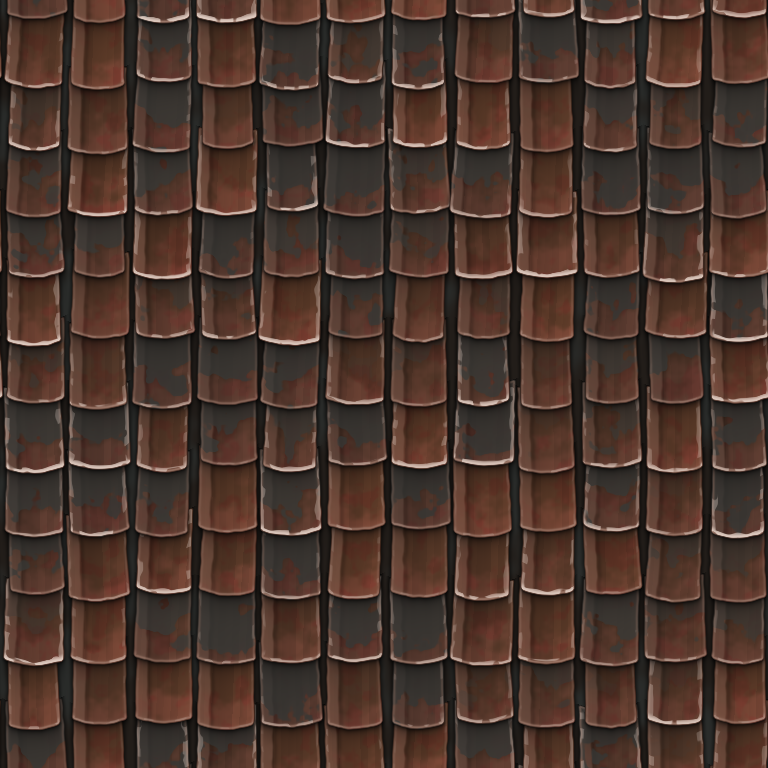
Give the GLSL for this texture, as a Shadertoy shader.

```glsl
#define TILES 12.0
#define ROW_OFFSET 0.65
#define HALF_WIDTH 0.45
#define TILE_LENGTH 1.3
#define SAG 0.09
#define BEVEL 0.19
#define RUST vec3(0.42, 0.245, 0.185)
#define BROWN vec3(0.325, 0.205, 0.14)
#define SLATE vec3(0.235, 0.245, 0.235)
#define GAP vec3(0.135, 0.115, 0.10)
#define GLAZE vec3(0.60, 0.46, 0.40)
#define WORN vec3(0.90, 0.83, 0.79)

float hash(vec2 p) {
    vec3 q = fract(p.xyx * vec3(0.1031, 0.1030, 0.0973));
    q += dot(q, q.yzx + 33.33);
    return fract((q.x + q.y) * q.z);
}

float noise(vec2 p) {
    vec2 i = floor(p), f = fract(p);
    f = f * f * (3.0 - 2.0 * f);
    return mix(mix(hash(i), hash(i + vec2(1.0, 0.0)), f.x),
               mix(hash(i + vec2(0.0, 1.0)), hash(i + vec2(1.0, 1.0)), f.x), f.y);
}

float fbm(vec2 p) {
    return 0.55 * noise(p) + 0.3 * noise(p * 2.1 + 7.3) + 0.15 * noise(p * 4.3 + 3.1);
}

// Soft line of the given width around zero
float bump(float x, float width) {
    return exp(-x * x / (width * width));
}

// Clay surface: p.x from the centre line, p.y up from the lower lip
vec3 tileColour(vec2 p, float halfWidth, float edge, vec2 id) {
    vec2 seed = id * 17.0 + 40.0;
    float age = hash(id + 31.7);
    float wear = hash(id + 57.1);
    float blotch = fbm(p * 3.5 + seed);
    float fromLeft = p.x + halfWidth;

    // Body gradient, reddish towards the lip, with vertical streaks
    vec3 col = mix(RUST, BROWN, smoothstep(0.05, 0.65, p.y + blotch - 0.5));
    float streak = hash(vec2(floor(fromLeft * 9.0), seed.x + seed.y));
    col *= 0.93 + 0.12 * streak;
    col *= 0.88 + 0.18 * smoothstep(-0.3, 0.45, p.x);
    col = mix(col, col * vec3(1.04, 0.88, 0.92), smoothstep(0.5, 0.7, fbm(p * 4.0 + seed.yx)));

    // Raised left flank
    float flankEdge = BEVEL + 0.025 * (noise(vec2(p.y * 7.0, seed.x)) - 0.5);
    float flank = 1.0 - smoothstep(flankEdge - 0.02, flankEdge + 0.02, fromLeft);
    col = mix(col, vec3(0.46, 0.32, 0.26), flank * (0.50 + 0.25 * blotch));
    col *= 1.0 - 0.16 * bump(fromLeft - flankEdge - 0.04, 0.035);

    // Slate stains creeping down from the upper part
    float stain = blotch + 0.65 * p.y - 1.15 + 0.5 * age;
    col = mix(col, SLATE, 0.75 * smoothstep(0.0, 0.07, stain) * smoothstep(0.3, 0.7, age));
    col = mix(col, vec3(dot(col, vec3(0.333))), 0.25 * age);
    col *= 1.10 - 0.22 * age;

    // Glazed rim, strongest along the lip
    float lip = 1.0 - smoothstep(0.03, 0.14, p.y);
    float rim = bump(edge - 0.032, 0.02);
    col = mix(col, GLAZE, rim * mix(0.38, 0.80, lip) * (0.65 + 0.5 * wear));
    col += 0.05 * exp(-edge / 0.06) * lip;

    // Chipped, shiny spots near the rim
    float reach = 0.035 + 0.07 * wear * noise(p * 6.0 + seed);
    float chip = smoothstep(0.48, 0.62, noise(p * 8.0 + seed.yx) + 0.18 * lip + 0.35 * (wear - 0.6));
    float band = smoothstep(0.01, 0.025, edge) * (1.0 - smoothstep(reach, reach + 0.02, edge));
    col = mix(col, WORN, chip * band * wear * mix(0.35, 0.9, lip));

    // Dark outline
    return col * mix(0.5, 1.0, smoothstep(0.0, 0.025, edge));
}

void mainImage(out vec4 fragColor, in vec2 fragCoord) {
    vec2 uv = fragCoord / iResolution.xy * TILES;
    vec2 cell = floor(uv);
    float aa = TILES / iResolution.y;
    vec3 col = mix(GAP, SLATE * 0.7, smoothstep(0.45, 0.7, fbm(uv * 0.9)));

    // Lower courses first, so each upper course overlaps the one below
    for (int j = -2; j <= 1; j++) {
        for (int i = -1; i <= 1; i++) {
            vec2 course = cell + vec2(float(i), float(j));
            vec2 id = mod(course, TILES);
            float drop = hash(id + 3.1) - 0.5;
            float lean = 0.11 * (hash(id + 11.9) - 0.5);
            float size = HALF_WIDTH + 0.09 * (hash(id + 23.3) - 0.5);
            vec2 p = uv - course - vec2(0.55 + 0.05 * drop, ROW_OFFSET + 0.15 * drop);
            p.x += lean * (p.y - 0.5);
            p.y -= lean * p.x;
            float halfWidth = size - 0.02 * p.y;
            float across = min(abs(p.x) / halfWidth, 1.2);
            p.y -= SAG * across * across;
            p.y += 0.015 * (noise(vec2(p.x * 9.0, id.x * 13.0 + id.y * 29.0)) - 0.5);

            // Rounded outline, positive inside
            float side = halfWidth - abs(p.x) + 0.016 * (noise(p * 7.0 + id * 19.0) - 0.5);
            vec2 q = 0.05 - vec2(side, min(p.y, TILE_LENGTH - p.y));
            float edge = 0.05 - length(max(q, 0.0)) - min(max(q.x, q.y), 0.0);

            // Shadow on the course below and into the gaps
            float shadow = smoothstep(-0.07, 0.06, side) * step(p.y, TILE_LENGTH);
            float below = max(-p.y, 0.0);
            col *= 1.0 - shadow * (0.45 * exp(-below / 0.04) + 0.35 * exp(-below / 0.20));
            float cover = smoothstep(-0.5 * aa, 0.5 * aa, edge);
            if (cover > 0.0)
                col = mix(col, tileColour(p, halfWidth, max(edge, 0.0), id), cover);
        }
    }
    fragColor = vec4(clamp(col, 0.0, 1.0), 1.0);
}
```
